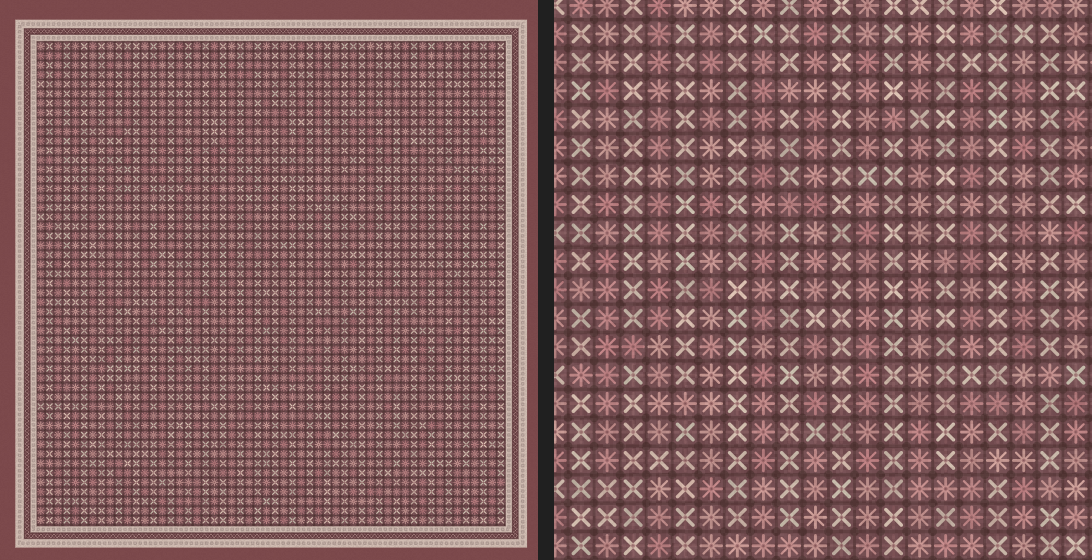
Left, the full canvas; right, a detail of the centre.
Reproduce this pattern procedurally as a WebGL 1 fragment shader.

```glsl
precision highp float;
// A woven cloth: 54 x 51 small cells holding pink stars and cream crosses,
// framed by two beaded cream bands around a dark twisted braid.
// Cells come from fract, motifs from folded capsule distances, wear from a hash.
uniform vec2 u_resolution;

float pixel; // size of one screen pixel in canvas units

float hash(vec2 p) {
  return fract(sin(dot(p, vec2(127.1, 311.7))) * 43758.5453);
}

// Coverage of a shape from its signed distance.
float fill(float d) {
  return clamp(0.5 - d / pixel, 0.0, 1.0);
}

// Distance to a spoke along x, from radius a to radius b.
float spoke(vec2 p, float a, float b) {
  return length(vec2(p.x - clamp(p.x, a, b), p.y));
}

vec3 field(vec2 p) {
  vec2 grid = (p - vec2(50.0, 48.0)) / vec2(643.0, 663.0) * vec2(54.0, 51.0);
  vec2 id = floor(grid);
  vec2 q = (fract(grid) - 0.5) * vec2(11.9, 13.0);
  vec2 a = abs(q);
  float wear = hash(id);

  // Ground with dark seams and corner knots
  vec3 col = vec3(0.45, 0.30, 0.315) + 0.03 * (wear - 0.5);
  float seam = max(fill(5.3 - a.x), fill(5.7 - a.y));
  col = mix(col, vec3(0.34, 0.22, 0.22), 0.65 * seam);
  float knot = length(a - vec2(5.95, 6.5)) - 2.0;
  col = mix(col, vec3(0.29, 0.19, 0.18), 0.6 * fill(knot));

  // Fold the cell into one upright and one diagonal arm
  float upright = spoke(vec2(max(a.x, a.y), min(a.x, a.y)), 1.0, 4.7);
  float diagonal = spoke(vec2(a.x + a.y, abs(a.x - a.y)) * 0.7071, 1.0, 5.0);

  // Columns alternate, with a few cells swapped
  float cross = mod(id.x, 2.0);
  if (wear > 0.9) cross = 1.0 - cross;
  vec3 pink = mix(vec3(0.76, 0.51, 0.52), vec3(0.82, 0.64, 0.61), hash(id + 7.3));
  vec3 cream = mix(vec3(0.78, 0.75, 0.68), vec3(0.87, 0.76, 0.70), hash(id + 3.1));
  vec3 thread = mix(pink, cream, cross);
  float strength = 0.8 + 0.2 * hash(id + 5.7);
  col = mix(col, thread, strength * fill(diagonal - mix(0.5, 0.8, cross)));
  col = mix(col, pink, strength * fill(upright - 0.65) * mix(0.9, 0.18, cross));
  return mix(col, vec3(0.56, 0.36, 0.37), 0.6 * fill(length(q) - 0.9));
}

// Cream band with a row of outlined beads; v is measured from its middle.
vec3 beadBand(float along, float v) {
  vec2 q = vec2((fract(along / 7.0) - 0.5) * 7.0, v);
  float bead = length(max(abs(q) - 0.9, 0.0)) - 1.5;
  vec3 col = mix(vec3(0.80, 0.72, 0.68), vec3(0.60, 0.52, 0.50), 0.6 * fill(bead));
  return mix(col, vec3(0.78, 0.70, 0.66), 0.7 * fill(length(q) - 1.0));
}

// Dark band with two crossing strands; v is measured from its middle.
vec3 braidBand(float along, float v) {
  float wave = 2.3 * sin(along * 0.7);
  vec3 col = vec3(0.39, 0.24, 0.25);
  col = mix(col, vec3(0.53, 0.36, 0.37), 0.8 * fill(abs(v + wave) - 0.9));
  return mix(col, vec3(0.69, 0.54, 0.53), 0.8 * fill(abs(v - wave) - 0.7));
}

void main() {
  vec2 p = gl_FragCoord.xy / u_resolution * vec2(738.0, 768.0);
  pixel = 768.0 / u_resolution.y;

  // Depth inside the frame, and position along its nearest side
  vec2 inset = vec2(351.0, 362.0) - abs(p - vec2(372.0, 379.0));
  float depth = min(inset.x, inset.y);
  float along = inset.x < inset.y ? p.y : p.x;

  // Margin, bands and field from outside inwards
  vec3 col = vec3(0.485, 0.285, 0.295);
  col = mix(col, beadBand(along, depth - 6.0), fill(-depth));
  col = mix(col, braidBand(along, depth - 16.0), fill(12.0 - depth));
  col = mix(col, beadBand(along, depth - 25.0), fill(20.5 - depth));
  col = mix(col, field(p), fill(29.5 - depth));

  // Thin lines where the bands meet
  float line = min(abs(depth - 12.0), abs(depth - 20.5));
  line = min(line, abs(depth - 29.5));
  col = mix(col, vec3(0.36, 0.22, 0.23), 0.5 * fill(line - 0.5));

  // Thread grain, much fainter on the plain margin
  float grain = hash(floor(p / 1.5)) - 0.5;
  col += grain * mix(0.012, 0.05, fill(-depth));
  gl_FragColor = vec4(col, 1.0);
}
```
